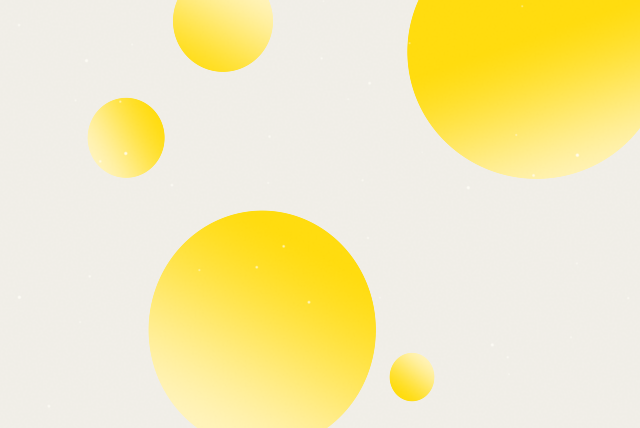
Reproduce this background procedurally as a Shadertoy shader.

```glsl
// Soft yellow gradient discs floating on warm off-white paper with tiny white specks.

const vec3 PAPER  = vec3(0.943, 0.934, 0.908);
const vec3 DEEP   = vec3(1.00, 0.862, 0.06);
const vec3 PALE   = vec3(1.00, 0.953, 0.73);
const vec3 SPECK  = vec3(1.00, 0.995, 0.97);

vec2 hash22(vec2 p) {
    vec3 q = fract(p.xyx * vec3(0.1031, 0.1030, 0.0973));
    q += dot(q, q.yzx + 33.33);
    return fract((q.xx + q.yz) * q.zy);
}

float gradientNoise(vec2 p) {
    vec2 cell = floor(p), f = fract(p);
    vec2 u = f * f * f * (f * (f * 6.0 - 15.0) + 10.0);
    vec4 corner;
    for (int i = 0; i < 4; i++) {
        vec2 offset = vec2(i % 2, i / 2);
        corner[i] = dot(hash22(cell + offset) * 2.0 - 1.0, f - offset);
    }
    return mix(mix(corner.x, corner.y, u.x), mix(corner.z, corner.w, u.x), u.y);
}

// Disc shaded from DEEP to PALE along a direction; span is in radii.
vec3 paintDisc(vec3 base, vec2 p, vec2 center, vec2 radius,
               vec2 toPale, vec2 span, float pixel) {
    vec2 local = (p - center) / radius;
    float edge = (length(local) - 1.0) * min(radius.x, radius.y);
    float along = dot(local, normalize(toPale));
    float ramp = clamp((along - span.x) / (span.y - span.x), 0.0, 1.0);
    ramp = mix(ramp, smoothstep(0.0, 1.0, ramp), 0.5);
    float cover = 1.0 - smoothstep(-0.5 * pixel, 0.5 * pixel, edge);
    return mix(base, mix(DEEP, PALE, ramp), cover);
}

// At most one small jittered dot per grid cell.
float speckCover(vec2 p, float cellSize, float density, float pixel) {
    vec2 cell = floor(p / cellSize);
    vec2 traits = hash22(cell + 71.0);
    vec2 center = (cell + 0.1 + 0.8 * hash22(cell + 19.0)) * cellSize;
    float radius = mix(0.0012, 0.0036, traits.y);
    float cover = 1.0 - smoothstep(radius - pixel, radius + pixel, length(p - center));
    return cover * step(traits.x, density) * mix(0.35, 0.85, traits.y);
}

void mainImage(out vec4 fragColor, in vec2 fragCoord) {
    // Centered coordinates, one unit per canvas height
    vec2 p = (fragCoord - 0.5 * iResolution.xy) / iResolution.y;
    float pixel = 1.0 / iResolution.y;
    vec3 color = PAPER;

    // Discs: center, radius, direction to the pale side, gradient span
    color = paintDisc(color, p, vec2(0.506, 0.379), vec2(0.302, 0.297),
                      vec2(0.33, -0.94), vec2(-0.12, 1.10), pixel);
    color = paintDisc(color, p, vec2(-0.135, -0.271), vec2(0.2656, 0.279),
                      vec2(-0.47, -0.88), vec2(-0.80, 0.95), pixel);
    color = paintDisc(color, p, vec2(-0.2266, 0.451), vec2(0.117, 0.119),
                      vec2(0.50, 0.86), vec2(-1.25, 0.85), pixel);
    color = paintDisc(color, p, vec2(-0.453, 0.178), vec2(0.090, 0.0935),
                      vec2(-0.85, -0.50), vec2(-1.00, 1.00), pixel);
    color = paintDisc(color, p, vec2(0.215, -0.381), vec2(0.0523, 0.0566),
                      vec2(0.60, 0.80), vec2(-0.90, 1.05), pixel);

    // Scattered specks
    color = mix(color, SPECK, speckCover(p + 4.0, 0.13, 0.45, pixel));

    // Fine paper grain
    color += 0.006 * gradientNoise(p * 170.0 + 400.0);

    fragColor = vec4(clamp(color, 0.0, 1.0), 1.0);
}
```
